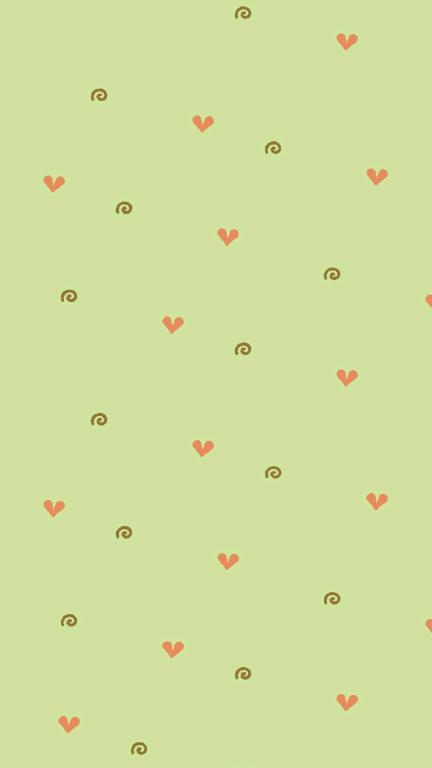
Write a Shadertoy shader that draws this pattern.

```glsl
#define CANVAS_HEIGHT 768.0
#define TILE_HEIGHT 324.6
#define PAIR_STEP vec2(174.0, 53.0)
#define HEART_SHIFT vec2(104.0, 28.6)
#define STROKE_RADIUS 1.45
#define EDGE_WOBBLE 0.7
#define GROUND_COLOR vec3(0.82, 0.88, 0.62)
#define HALO_COLOR vec3(0.80, 0.90, 0.61)
#define HEART_COLOR vec3(0.91, 0.54, 0.36)
#define SPIRAL_COLOR vec3(0.58, 0.45, 0.20)

float hash(vec2 p) {
    p = fract(p * vec2(0.1031, 0.1137));
    p += dot(p, p.yx + 33.3);
    return fract((p.x + p.y) * p.x * 7.0);
}

float noise(vec2 p) {
    vec2 i = floor(p), f = fract(p);
    f = f * f * (3.0 - 2.0 * f);
    return mix(mix(hash(i), hash(i + vec2(1, 0)), f.x),
               mix(hash(i + vec2(0, 1)), hash(i + vec2(1, 1)), f.x), f.y);
}

// Capsule whose radius changes from a to b
float taper(vec2 p, vec2 a, vec2 b, float ra, float rb) {
    vec2 pa = p - a, ba = b - a;
    float h = clamp(dot(pa, ba) / dot(ba, ba), 0.0, 1.0);
    return length(pa - ba * h) - mix(ra, rb, h);
}

float smoothMin(float a, float b, float k) {
    float h = max(k - abs(a - b), 0.0) / k;
    return min(a, b) - 0.25 * h * h * k;
}

// Lopsided heart: two tapered lobes meeting at the tip
float heart(vec2 p) {
    vec2 tip = vec2(-1.0, 7.2);
    float left = taper(p, vec2(-5.9, -3.5), tip, 4.6, 1.3);
    float right = taper(p, vec2(6.1, -2.6), tip, 4.7, 1.3);
    return smoothMin(left, right, 1.5);
}

vec2 spiralPoint(float t) {
    float angle = radians(mix(155.0, 620.0, t));
    return vec2(1.5, 1.0) + mix(8.6, 1.0, t) * vec2(cos(angle), 0.9 * sin(angle));
}

float spiral(vec2 p) {
    const int SEGMENTS = 26;
    float d = 1e3;
    vec2 a = spiralPoint(0.0);
    for (int i = 1; i <= SEGMENTS; i++) {
        vec2 b = spiralPoint(float(i) / float(SEGMENTS));
        d = min(d, taper(p, a, b, STROKE_RADIUS, STROKE_RADIUS));
        a = b;
    }
    return d;
}

vec2 nearer(vec2 a, vec2 b) {
    return dot(a, a) < dot(b, b) ? a : b;
}

void mainImage(out vec4 fragColor, in vec2 fragCoord) {
    // Design units, y pointing down from the top edge
    float pixel = CANVAS_HEIGHT / iResolution.y;
    vec2 p = vec2(fragCoord.x, iResolution.y - fragCoord.y) * pixel;

    // Strands in one tile; each carries two spiral-and-heart pairs
    vec2 strands[4] = vec2[4](vec2(99, 95), vec2(-50, 155), vec2(332, 274), vec2(69, 296));

    // Offsets to the closest spiral and heart
    vec2 toSpiral = vec2(1e3), toHeart = vec2(1e3);
    for (int row = -1; row <= 2; row++) {
        // The cut tiles at top and bottom sit out of register
        vec2 slip = row < 0 ? vec2(0.0, -11.5) : row > 1 ? vec2(-134.0, -48.5) : vec2(0.0);
        vec2 origin = slip + vec2(0.0, float(row) * TILE_HEIGHT);
        for (int i = 0; i < 8; i++) {
            vec2 q = p - origin - strands[i / 2] - float(i % 2) * PAIR_STEP;
            toSpiral = nearer(q, toSpiral);
            toHeart = nearer(q - HEART_SHIFT, toHeart);
        }
    }

    // Hand-drawn edges
    float wobble = EDGE_WOBBLE * (noise(p * 0.6) - 0.5);
    float spiralDist = spiral(toSpiral) + wobble;
    float heartDist = heart(toHeart) + wobble;

    // Faint halo, then the motifs
    float halo = 1.0 - smoothstep(2.5, 5.5, min(spiralDist, heartDist));
    float soft = 0.7 * pixel;
    vec3 color = mix(GROUND_COLOR, HALO_COLOR, halo);
    color = mix(color, SPIRAL_COLOR, 1.0 - smoothstep(-soft, soft, spiralDist));
    color = mix(color, HEART_COLOR, 1.0 - smoothstep(-soft, soft, heartDist));
    fragColor = vec4(color, 1.0);
}
```
